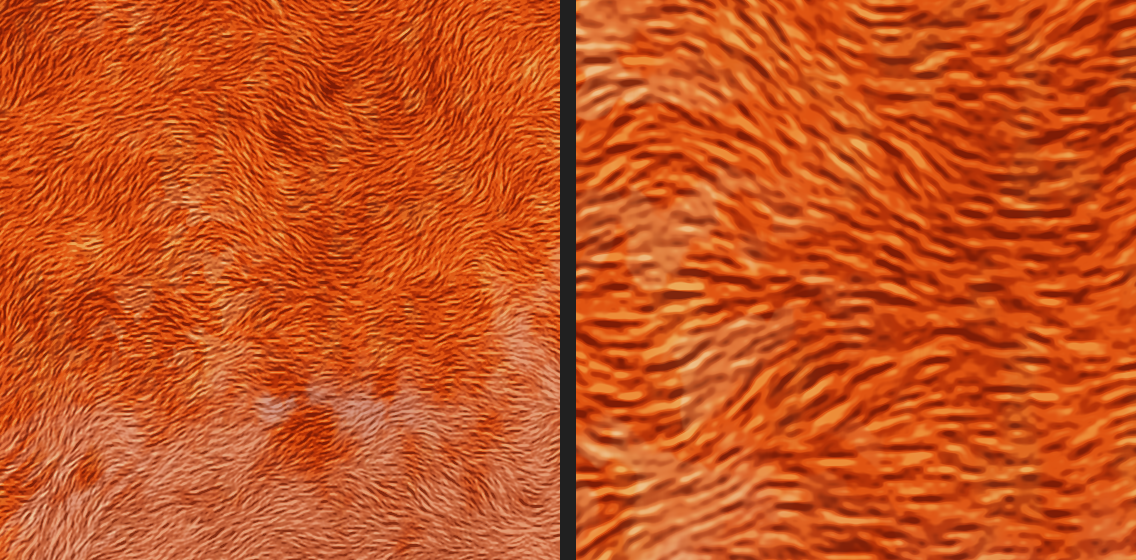
Left: the whole. Right: its middle third, enlarged.
Write a three.js fragment shader that draws this texture.

```glsl
varying vec2 vUv;

float hash(vec2 p) {
  vec3 q = fract(vec3(p.xyx) * 0.1031);
  q += dot(q, q.yzx + 33.33);
  return fract((q.x + q.y) * q.z);
}

float noise(vec2 p) {
  vec2 i = floor(p), f = fract(p);
  f = f * f * (3.0 - 2.0 * f);
  return mix(mix(hash(i), hash(i + vec2(1, 0)), f.x),
             mix(hash(i + vec2(0, 1)), hash(i + vec2(1, 1)), f.x), f.y);
}

float fbm(vec2 p) {
  float sum = 0.0, amp = 0.53;
  for (int i = 0; i < 4; i++) {
    sum += amp * noise(p);
    p = mat2(1.6, 1.2, -1.2, 1.6) * p + 7.3;
    amp *= 0.5;
  }
  return sum;
}

vec2 rotate(vec2 p, float a) {
  return vec2(cos(a) * p.x + sin(a) * p.y, cos(a) * p.y - sin(a) * p.x);
}

float blob(vec2 p, vec2 center, vec2 size) {
  vec2 d = (p - center) / size;
  return exp(-dot(d, d));
}

// Direction of the nap: diagonal at the sides, nearly level in the middle
float napAngle(vec2 p) {
  float a = mix(0.62, -0.1, smoothstep(0.2, 0.5, p.x));
  a += 0.65 * smoothstep(0.55, 0.8, p.x) * smoothstep(0.25, 0.6, p.y);
  return a + 1.5 * (noise(p * 9.0 + 4.0) - 0.5) + 0.7 * (noise(p * 28.0) - 0.5);
}

// Short ridges: noise smeared along the nap, lit from across it
float ridges(vec2 p) {
  float a = napAngle(p);
  vec2 along = vec2(cos(a), sin(a));
  vec2 across = vec2(-along.y, along.x) * 0.0042;
  float sum = 0.0;
  for (int i = -3; i <= 3; i++) {
    vec2 q = p + along * float(i) * 0.0021;
    sum += noise(q * 230.0 + 50.0) - noise((q + across) * 230.0 + 50.0);
  }
  return sum / 7.0;
}

vec3 orangeRamp(float t) {
  vec3 c = mix(vec3(0.50, 0.11, 0.02), vec3(0.72, 0.20, 0.03), smoothstep(0.0, 0.35, t));
  c = mix(c, vec3(0.88, 0.33, 0.07), smoothstep(0.35, 0.6, t));
  return mix(c, vec3(0.93, 0.55, 0.22), smoothstep(0.65, 1.05, t));
}

vec3 paleRamp(float t) {
  vec3 c = mix(vec3(0.54, 0.20, 0.09), vec3(0.75, 0.40, 0.26), smoothstep(0.0, 0.42, t));
  return mix(c, vec3(0.88, 0.61, 0.50), smoothstep(0.42, 0.95, t));
}

void main() {
  vec2 p = vUv;
  float cloud = fbm(p * 7.0 + 2.0);
  float mottle = fbm(p * vec2(26.0, 19.0) + 11.0);
  float relief = ridges(p);

  // Worn lower area with a ragged upper edge
  float edge = 0.25 + 0.17 * smoothstep(0.8, 1.0, p.x);
  float worn = smoothstep(-0.08, 0.2, edge - p.y + 0.5 * (cloud - 0.5) + 0.3 * (mottle - 0.5));
  worn *= 0.78 * smoothstep(-0.02, 0.09, p.x + 0.1 * (cloud - 0.5));

  // Chalky mauve smudges right of the middle
  float smudge = blob(p, vec2(0.52, 0.275), vec2(0.06, 0.04))
               + 0.8 * blob(p, vec2(0.66, 0.27), vec2(0.13, 0.06));
  smudge = clamp(smudge * smoothstep(0.3, 0.62, mottle) * 1.2, 0.0, 1.0);

  // Tan flakes drifting from the upper middle to the left
  float flakeArea = blob(p, vec2(0.30, 0.41), vec2(0.16, 0.09))
                  + 0.8 * blob(rotate(p - vec2(0.36, 0.60), -0.95), vec2(0.0), vec2(0.17, 0.06))
                  + 0.5 * blob(p, vec2(0.2, 0.97), vec2(0.11, 0.05));
  float flakes = smoothstep(0.52, 0.72, noise(p * 38.0 + 3.0 * mottle)) * min(flakeArea, 1.0);

  // Slanted scuffs in the lower left
  vec2 s = rotate(p + 0.025 * mottle, 0.8);
  float scuffArea = blob(p, vec2(0.13, 0.12), vec2(0.2, 0.17));
  float scuffs = smoothstep(0.58, 0.8, noise(s * vec2(17.0, 62.0))) * scuffArea;

  // Tone: ridges over broad light and dark mottling
  float tone = 0.5 + relief * (1.5 + 0.8 * flakeArea * mottle + 0.6 * scuffs);
  tone += 0.45 * (mottle - 0.5) + 0.35 * (cloud - 0.5);
  tone += 0.12 * smoothstep(0.8, 1.0, p.x) - 0.25 * blob(p, vec2(0.0, 1.0), vec2(0.16, 0.1));
  for (int i = 0; i < 2; i++) {
    tone -= 0.4 * blob(p, vec2(0.59, 0.84) - vec2(0.09, 0.08) * float(i), vec2(0.016));
  }

  // Layers of colour
  vec3 color = orangeRamp(tone);
  float tan = smoothstep(0.53, 0.75, fbm(p * vec2(30.0, 16.0) + 31.0));
  color = mix(color, color * vec3(1.0, 1.25, 1.7) + vec3(0.0, 0.03, 0.03), 0.7 * tan);
  color = mix(color, paleRamp(tone), worn);
  color = mix(color, paleRamp(tone + 0.12) * vec3(0.93, 1.0, 1.14), 0.8 * smudge);
  color = mix(color, paleRamp(tone + 0.2) * vec3(1.02, 1.02, 0.8), 0.75 * flakes);
  color = mix(color, paleRamp(tone + 0.22), 0.75 * scuffs);

  // Cream glints on the sharpest ridges
  float glint = smoothstep(0.16, 0.36, relief) * clamp(flakes + scuffs + 0.15 * worn, 0.0, 1.0);
  color = mix(color, vec3(0.95, 0.84, 0.66), 0.75 * glint);
  gl_FragColor = vec4(color, 1.0);
}
```
